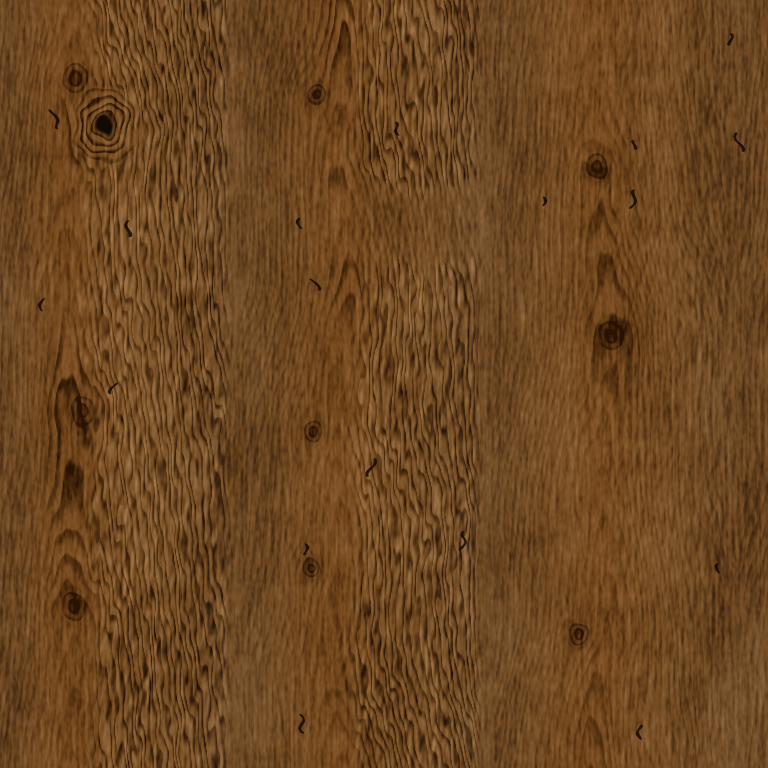
A Shadertoy shader for this texture:

```glsl
// Dark brown oak boards with upright grain, pointed arches, knots and small cracks.
#define BOARDS 3.07
#define BOARD_SHIFT 0.06
#define RING_DENSITY 120.0
#define ARCH_DENSITY 15.0
#define FIBRE_DENSITY 230.0
#define BIG_KNOT vec2(0.137, 0.837)
#define CALM_BAND vec2(0.705, 0.045)
#define CRACK_GRID 9.0
#define DARK vec3(0.15, 0.075, 0.02)
#define MID vec3(0.44, 0.282, 0.122)
#define LIGHT vec3(0.60, 0.44, 0.27)

vec2 hash2(vec2 c) {
    vec3 q = fract(c.xyx * vec3(0.1031, 0.1030, 0.0973));
    q += dot(q, q.yzx + 33.33);
    return fract((q.xx + q.yz) * q.zy);
}

float corner(vec2 cell, vec2 offset) {
    return dot(hash2(cell) * 2.0 - 1.0, offset);
}

// Gradient noise, about -0.7 to 0.7
float noise(vec2 p) {
    vec2 i = floor(p), f = p - i, e = vec2(1, 0);
    vec2 w = f * f * f * (f * (f * 6.0 - 15.0) + 10.0);
    float low = mix(corner(i, f), corner(i + e, f - e), w.x);
    float high = mix(corner(i + e.yx, f - e.yx), corner(i + 1.0, f - 1.0), w.x);
    return 1.4 * mix(low, high, w.y);
}

// Dark late wood: slow rise, crisp outer edge
float ringLine(float phase) {
    float s = fract(phase);
    return smoothstep(0.3, 0.8, s) * smoothstep(1.0, 0.85, s);
}

// Pushes the grain aside; returns the knot-relative distance in radii
float bendAround(vec2 p, vec2 knot, float radius, inout float across) {
    vec2 d = (p - knot) * vec2(1.0, 0.85) / radius;
    d += 0.25 * vec2(noise(p * 40.0), noise(p * 40.0 + 17.0));
    across -= 0.75 * d.x * radius * exp(-dot(d, d) * 0.3);
    return length(d);
}

// Short bent cracks scattered in a jittered grid
float cracks(vec2 p) {
    vec2 g = p * CRACK_GRID, cell = floor(g);
    vec2 place = hash2(cell + 51.0), kind = hash2(cell + 83.0);
    vec2 d = (g - cell - 0.3 - 0.4 * place) / CRACK_GRID;
    float size = mix(0.003, 0.011, kind.y);
    d.x += (place.x - 0.5) * d.y + 0.003 * sin(d.y * 260.0 + 6.0 * place.y);
    float dist = length(vec2(d.x, max(abs(d.y) - size, 0.0)));
    float width = 0.0015 + 0.0012 * noise(p * 130.0);
    return step(0.72, kind.x) * smoothstep(width + 0.0015, width - 0.0005, dist);
}

void mainImage(out vec4 fragColor, in vec2 fragCoord) {
    vec2 p = fragCoord / iResolution.y;

    // Board layout: the heart lies left of the middle
    float boardX = p.x * BOARDS + BOARD_SHIFT;
    float board = floor(boardX), f = boardX - board;
    float heart = 0.35 + 0.06 * board;
    float across = (f - heart) / BOARDS;
    across += 0.022 * noise(vec2(board * 7.3 + 2.0, p.y * 4.0));

    // Knots
    float knotTone = 0.0, knotCore = 0.0, knotRings = 0.0, knotMask = 0.0;
    for (int i = 0; i < 3; i++) {
        vec2 h = hash2(vec2(board * 5.0 + 3.0, float(i) + 9.0));
        float x = (board + heart - BOARD_SHIFT) / BOARDS - 0.035 + 0.05 * h.x;
        vec2 knot = vec2(x, (float(i) + 0.2 + 0.6 * h.y) / 3.0);
        float r = bendAround(p, knot, 0.013 + 0.007 * h.x, across);
        knotTone += 0.23 * exp(-r * r * 0.8) + 0.14 * exp(-r * r * 7.0);
        knotRings += 0.25 * ringLine(r * 2.2) * smoothstep(1.4, 0.6, r);
    }
    float bigR = bendAround(p, BIG_KNOT, 0.034, across);
    knotMask = smoothstep(1.5, 0.9, bigR);
    knotCore = smoothstep(0.42, 0.25, bigR);
    knotRings += 0.5 * ringLine(bigR * 4.0) * knotMask;
    knotTone += 0.12 * exp(-bigR * bigR);

    // Where the grain is coarse, calm or arched
    float inside = smoothstep(0.0, 0.05, f) * smoothstep(1.0, 0.94, f);
    float right = smoothstep(-0.005, 0.045, across);
    float bold = mix(1.0, 0.22, step(1.5, board));
    float bandDist = abs(p.y - CALM_BAND.x + 0.03 * noise(p * vec2(30.0, 6.0)));
    float calm = step(0.5, board) * step(board, 1.5);
    calm *= smoothstep(CALM_BAND.y + 0.012, CALM_BAND.y - 0.008, bandDist);
    float coarse = right * bold * inside * (1.0 - 0.85 * calm);
    float arch = exp(-across * across * 900.0);
    arch *= smoothstep(-0.2, 0.3, noise(vec2(board * 3.7 + 0.4, p.y * 3.5)));
    arch *= mix(0.6, 1.0, bold) * (1.0 - calm);

    // Growth rings: near-upright sides meeting in pointed arches
    float phase = RING_DENSITY * sqrt(across * across + 0.0003) + ARCH_DENSITY * p.y;
    phase += 1.5 * noise(p * vec2(14.0, 4.0)) + 0.5 * noise(p * vec2(60.0, 14.0));
    phase += coarse * 0.9 * noise(p * vec2(95.0, 26.0));
    float rings = ringLine(phase) * (1.0 - knotMask);

    // Fine fibres and slanted pores
    vec2 slant = vec2(p.x - 0.14 * p.y * step(0.0, across), p.y);
    float fibre = noise(vec2(p.x * FIBRE_DENSITY, p.y * 16.0));
    float pores = noise(slant * vec2(FIBRE_DENSITY * 0.75, 42.0) + 31.0);
    float grit = noise(p * vec2(300.0, 110.0) + 77.0);
    float cloud = noise(p * vec2(9.0, 4.0) + 5.0) + 0.6 * noise(p * vec2(26.0, 9.0));

    // Tone
    float edge = smoothstep(0.28, 0.02, f) + smoothstep(0.7, 0.98, f);
    float ringDepth = max(0.13 * inside, max(0.40 * coarse, 0.46 * arch));
    ringDepth = max(ringDepth, 0.45 * smoothstep(2.4, 1.2, bigR));
    float tone = 0.56 + 0.12 * coarse + 0.15 * cloud - 0.06 * edge;
    tone -= rings * ringDepth * (1.0 + 0.7 * fibre);
    tone += fibre * mix(0.22, 0.34, coarse) + pores * mix(0.16, 0.36, coarse);
    tone += 0.15 * grit - knotTone - knotRings;
    tone = clamp(tone, 0.0, 1.1);

    // Colour: greyer at board edges, warmer at the heart
    vec3 colour = mix(DARK, MID, min(tone * 2.0, 1.0));
    colour = mix(colour, LIGHT, max(tone * 2.0 - 1.0, 0.0));
    colour += vec3(0.0, 0.014, 0.03) * edge * (0.6 + 0.6 * cloud);
    colour += vec3(0.012, -0.004, -0.014) * exp(-across * across * 500.0);
    float hollow = max(knotCore, 0.85 * cracks(p));
    colour = mix(colour, DARK * 0.45, hollow);
    fragColor = vec4(colour, 1.0);
}
```
